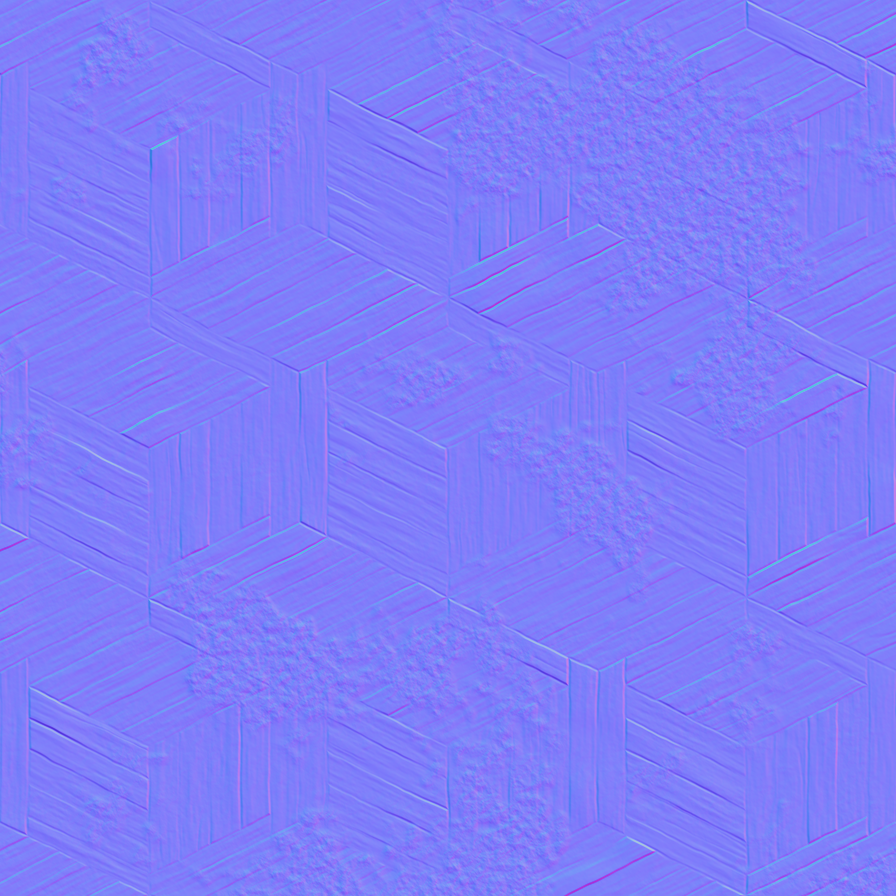
Write a Shadertoy shader that draws this texture map.

```glsl
// Tangent-space normal map of worn wooden parquet: framed hexagons, each split into
// the three planked faces of a cube, with planked rhombi filling the gaps.
// A height field of boards, grain and rough wear is differentiated into normals.

#define REPEATS 3.0        // cubes across and down
#define FRAME 0.094        // frame board width, in cells
#define FRAME_LOW 0.070    // thinner lower frame boards
#define BEVEL 0.008        // width of the sloped board edge
#define LIFT 0.0040        // largest board height
#define GRAIN 0.0017       // height of the wood fibres
#define CRACK 0.0006       // depth of thin splits along the fibres
#define GRIT 0.0012        // fine roughness everywhere
#define ROUGH 0.0062       // lumps inside worn patches
#define WOBBLE 0.008       // unevenness of the seams
#define STEP 0.003         // sampling distance for the slope

const vec2 RISE = vec2(0.894, 0.447);
const vec2 FALL = vec2(0.894, -0.447);
const vec2 UPRIGHT = vec2(0.0, 1.0);

struct Board { vec2 along; float edge; float seed; };

float hash(vec2 p) {
    vec3 q = fract(vec3(p.xyx) * 0.1031);
    q += dot(q, q.yzx + 33.33);
    return fract((q.x + q.y) * q.z);
}

float noise(vec2 p) {
    vec2 i = floor(p), f = fract(p);
    f = f * f * (3.0 - 2.0 * f);
    return mix(mix(hash(i), hash(i + vec2(1, 0)), f.x),
               mix(hash(i + vec2(0, 1)), hash(i + vec2(1, 1)), f.x), f.y);
}

float fbm(vec2 p) {
    float sum = 0.0, gain = 0.5;
    for (int i = 0; i < 4; i++) {
        sum += gain * noise(p);
        p = mat2(1.6, 1.2, -1.2, 1.6) * p + 17.3;
        gain *= 0.5;
    }
    return sum;
}

vec2 jitter(vec2 p) { return vec2(noise(p), noise(p + 40.0)) - 0.5; }

// One plank of a row: "across" runs over the row, "ends" is the distance to its ends.
Board plank(vec2 along, float across, float pitch, float ends, vec2 cell, float face) {
    float row = across / pitch;
    float seam = (0.5 - abs(fract(row) - 0.5)) * pitch;
    float seed = hash(cell * 7.0 + vec2(floor(row) + 11.0, face * 13.0 + 5.0));
    return Board(along, min(seam, ends), seed);
}

Board boardAt(vec2 p) {
    vec2 cell = floor(p), c = p - cell - 0.5, a = abs(c);
    float rise = c.y - 0.5 * c.x, fall = c.y + 0.5 * c.x;
    float rim = 0.5 - a.y - 0.5 * a.x, side = 0.5 - a.x;
    float inner = 0.5 - FRAME, depth = 0.5 - FRAME_LOW;
    float frame = c.y > 0.0 ? FRAME : FRAME_LOW;

    // Rhombus between four hexagons
    if (rim < 0.0) {
        vec2 corner = round(p), g = p - corner;
        float ends = 0.25 - abs(g.y + 0.5 * g.x);
        return plank(RISE, g.y - 0.5 * g.x + 0.25, 0.1, ends, corner, 1.0);
    }
    // Hexagon frame: upright boards, then sloping ones
    float quadrant = 2.0 * step(0.0, c.x) + step(0.0, c.y);
    if (side < FRAME) return plank(UPRIGHT, side, FRAME, rim, cell, 2.0 + step(0.0, c.x));
    if (rim < frame) {
        vec2 along = c.x * c.y > 0.0 ? FALL : RISE;
        return plank(along, rim, frame, min(side - FRAME, a.x), cell, 4.0 + quadrant);
    }
    // Cube faces: top, left, right
    if (c.y > 0.5 * a.x)
        return plank(RISE, rise, inner / 4.0, min(fall, inner - fall), cell, 8.0);
    if (c.x < 0.0)
        return plank(FALL, fall + depth, depth / 4.0, min(a.x, inner - a.x), cell, 9.0);
    return plank(UPRIGHT, c.x, inner / 4.0, min(-rise, depth + rise), cell, 10.0);
}

float height(vec2 p) {
    vec2 q = p + WOBBLE * jitter(p * 8.0) + 0.35 * WOBBLE * jitter(p * 34.0);
    Board b = boardAt(q);
    float wear = smoothstep(0.50, 0.64, fbm(p * 2.4 + 6.0) + 0.12 * (noise(p * 26.0) - 0.5));

    // Fibres and thin splits stretched along the board
    vec2 fibre = vec2(dot(q, b.along), dot(q, vec2(-b.along.y, b.along.x)));
    float grain = noise(fibre * vec2(5.0, 44.0) + b.seed * 91.0)
                + 0.5 * noise(fibre * vec2(14.0, 110.0) + b.seed * 57.0) - 0.6;
    float split = abs(noise(fibre * vec2(3.0, 20.0) + b.seed * 33.0) - 0.5);
    float crack = (1.0 - smoothstep(0.0, 0.09, split))
                * smoothstep(0.45, 0.7, noise(fibre * vec2(6.0, 12.0) + 9.0));

    // Raised board with seams that fade in and out
    float fade = 0.2 + smoothstep(0.2, 0.85, noise(p * 6.0 + 70.0));
    float lift = LIFT * (0.1 + b.seed * b.seed) * fade;
    float wood = (lift + GRAIN * grain - CRACK * crack) * smoothstep(0.0, BEVEL, b.edge);

    float grit = GRIT * (0.35 + 0.65 * noise(p * 7.0)) * fbm(p * 62.0);
    float lumps = ROUGH * fbm(p * 40.0 + 3.0);
    return wood * (1.0 - 0.75 * wear) + grit + lumps * wear;
}

void mainImage(out vec4 fragColor, in vec2 fragCoord) {
    vec2 p = fragCoord / iResolution.xy * REPEATS;
    vec2 e = vec2(STEP, 0.0);
    vec2 slope = vec2(height(p + e.xy) - height(p - e.xy),
                      height(p + e.yx) - height(p - e.yx)) / (2.0 * STEP);
    vec3 normal = normalize(vec3(-slope, 1.0));
    fragColor = vec4(normal * 0.5 + vec3(0.5, 0.495, 0.48), 1.0);
}
```
